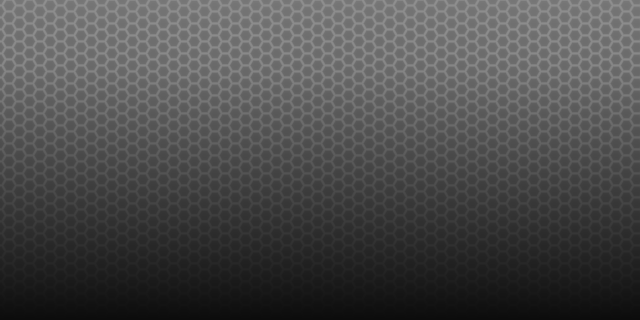
Give the GLSL for this pattern, as a WebGL 1 fragment shader.

```glsl
precision highp float;
// Fine honeycomb mesh of flat-topped hexagons over a vertical grey gradient.
// Two interleaved rectangular lattices give the nearest cell; the distance to
// its border draws soft pale lines that fade out towards the dark bottom.

uniform vec2 u_resolution;

const float ROWS = 26.67;               // hexagons down the canvas height
const float COLUMNS = 31.1;             // columns per canvas height of width
const vec2 ANCHOR = vec2(0.993, 0.983); // one cell centre, in canvas heights
const float HALF_LINE = 0.095;          // half line width, in row heights
const float COS30 = 0.8660254;

// Offset from the nearest hexagon centre, with rows one unit apart.
vec2 hexOffset(vec2 p) {
  vec2 period = vec2(2.0 * COS30, 1.0);
  vec2 a = mod(p + 0.5 * period, period) - 0.5 * period;
  vec2 b = mod(p, period) - 0.5 * period;
  return dot(a, a) < dot(b, b) ? a : b;
}

// Distance from a point inside the cell to the closest side.
float borderDistance(vec2 offset) {
  vec2 q = abs(offset);
  return 0.5 - max(q.y, COS30 * q.x + 0.5 * q.y);
}

// Grey level of the cell faces: a straight ramp that levels off at the top.
float backdrop(float height) {
  return 0.045 + 0.47 * height - 0.05 * smoothstep(0.75, 1.0, height);
}

// Line coverage, smoothed over a given width.
float lineMask(float distanceToBorder, float halfWidth, float blur) {
  return 1.0 - smoothstep(halfWidth - blur, halfWidth + blur, distanceToBorder);
}

// Strength of the lines, rising with height and easing at the top edge.
float lineContrast(float height) {
  return min(height / 0.8, 1.0) * (1.0 - 0.15 * smoothstep(0.9, 1.0, height));
}

void main() {
  vec2 canvas = gl_FragCoord.xy / u_resolution.y;
  vec2 p = (canvas - ANCHOR) * vec2(COLUMNS * COS30, ROWS);
  float pixel = ROWS / u_resolution.y;

  float border = borderDistance(hexOffset(p));
  float line = lineMask(border, HALF_LINE, 0.03 + 0.5 * pixel);
  float glow = 1.0 - smoothstep(0.0, 0.35, border);

  float relief = 0.09 * line + 0.022 * glow;
  float grey = backdrop(canvas.y) + lineContrast(canvas.y) * relief;
  gl_FragColor = vec4(vec3(grey), 1.0);
}
```
